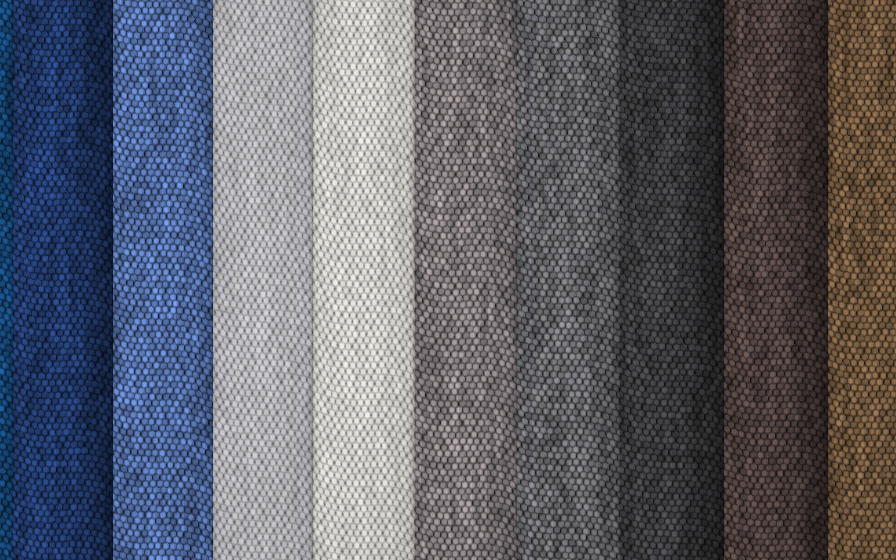
Reproduce this texture procedurally as a WebGL 1 fragment shader.

```glsl
precision highp float;
// A row of nine folded fabric swatches with a sliver of a tenth at the left.
// Each fold is woven from cellular, brick-staggered yarn bumps with cool warp
// threads showing between them, then shaded as a rounded roll with dark seams.
uniform vec2 u_resolution;

const float PI = 3.14159265;
const float FIRST_SEAM = 0.0143;    // in canvas widths
const float STRIP_PITCH = 0.1137;   // in canvas widths
const float SEAM_BOW = 0.0065;      // uneven spacing of the seams
const float YARNS_PER_STRIP = 14.0;
const float YARN_ROWS = 90.0;       // down the canvas
const float RELIEF_DARK = 0.80;     // weave contrast on dark cloth
const float RELIEF_PALE = 0.30;     // weave contrast on pale cloth
const float MEAN_BUMP = 0.63;
const float PINHOLE = 0.26;         // darkness of the dots between bumps
const float YARN_VARIATION = 0.34;
const float STREAK_AMOUNT = 0.07;
const float WARP_SHOW = 0.75;
const vec3 COOL_WARP = vec3(0.05, 0.07, 0.11);

float hash(vec2 p) {
  vec3 q = fract(vec3(p.xyx) * 0.1031);
  q += dot(q, q.yzx + 33.33);
  return fract((q.x + q.y) * q.z);
}

// Strip colour, with the depth of its right hand shadow in alpha.
vec4 swatch(float i) {
  if (i < -0.5) return vec4(0.08, 0.27, 0.46, 0.15);   // bright blue
  if (i < 0.5) return vec4(0.115, 0.200, 0.375, 0.36); // navy
  if (i < 1.5) return vec4(0.285, 0.380, 0.575, 0.10); // denim
  if (i < 2.5) return vec4(0.675, 0.675, 0.69, 0.04);  // silver
  if (i < 3.5) return vec4(0.775, 0.77, 0.75, 0.06);   // ivory
  if (i < 4.5) return vec4(0.455, 0.425, 0.43, 0.12);  // taupe
  if (i < 5.5) return vec4(0.355, 0.355, 0.365, 0.16); // grey
  if (i < 6.5) return vec4(0.210, 0.207, 0.212, 0.42); // charcoal
  if (i < 7.5) return vec4(0.275, 0.225, 0.212, 0.40); // brown
  return vec4(0.385, 0.295, 0.205, 0.16);              // tan
}

// Position counted in strips, with the seams slightly bowed out of step.
float stripPosition(float x) {
  float s = x - FIRST_SEAM;
  float bow = sin(PI * clamp(s / (8.0 * STRIP_PITCH), 0.0, 1.0));
  return (s + SEAM_BOW * bow) / STRIP_PITCH;
}

// Nearest brick-staggered bump: offset from its centre in xy, its cell in zw.
vec4 nearestBump(vec2 p) {
  float nearest = 9.0;
  vec4 found = vec4(0.0);
  for (int j = -1; j <= 1; j++) {
    float row = floor(p.y) + float(j);
    float x = p.x + 0.5 * mod(row, 2.0);
    vec2 cell = vec2(floor(x), row);
    vec2 jitter = 0.16 * (vec2(hash(cell + 3.0), hash(cell + 41.0)) - 0.5);
    vec2 f = vec2(x, p.y) - cell - 0.5 - jitter;
    float r = length(f * vec2(1.0, 0.82));
    if (r < nearest) {
      nearest = r;
      found = vec4(f, cell);
    }
  }
  return found;
}

void main() {
  vec2 uv = gl_FragCoord.xy / u_resolution;
  float s = stripPosition(uv.x);
  float strip = floor(s);
  float t = s - strip;
  float pixel = 1.0 / (u_resolution.x * STRIP_PITCH);

  // Cloth colour, blended over about a pixel at each seam
  vec4 cloth = mix(swatch(strip - 1.0), swatch(strip), smoothstep(-pixel, pixel, t));
  float pale = smoothstep(0.35, 0.70, dot(cloth.rgb, vec3(0.3, 0.59, 0.11)));

  // Yarn grid: rows lean at the folds and wander very little
  vec2 yarn = vec2(s * YARNS_PER_STRIP, uv.y * YARN_ROWS);
  float edge = 2.0 * t - 1.0;
  yarn.y += 1.2 * edge * edge * edge + strip * 0.37;
  yarn += 0.09 * vec2(sin(yarn.y * 0.31 + strip), sin(yarn.x * 0.43 + 2.0 * strip));
  vec4 bump = nearestBump(yarn);
  vec2 f = bump.xy;
  vec2 cell = bump.zw;

  // Relief: soft ovals, with pinholes at their left and right ends
  float height = 1.0 - smoothstep(0.18, 0.62, length(f * vec2(1.0, 0.82)));
  float hole = 1.0 - smoothstep(0.05, 0.30, length(vec2(0.5 - abs(f.x), 0.8 * f.y)));
  float relief = 1.0 + mix(RELIEF_DARK, RELIEF_PALE, pale) * (height - MEAN_BUMP);
  relief -= PINHOLE * hole;

  // Melange: uneven yarns, faint vertical streaks and wide slubs
  float dark = 1.0 - 0.75 * pale;
  float columnPhase = 2.0 * PI * hash(vec2(floor(yarn.x), 5.0));
  float streak = sin(uv.y * 11.0 + columnPhase) + 0.6 * sin(uv.y * 27.0 + columnPhase * 3.0);
  float slub = 0.03 * sin(s * 9.0 + 2.0 * sin(uv.y * 5.0 + s));
  float variation = dark * (YARN_VARIATION * (hash(cell) - 0.5) + STREAK_AMOUNT * streak + slub);
  vec3 color = cloth.rgb * relief * (1.0 + variation);

  // Cool slanted warp showing beside some bumps
  float warp = smoothstep(0.16, 0.40, f.x + 0.35 * f.y) * hash(cell + 71.0);
  color = mix(color, cloth.rgb * 1.12 + COOL_WARP, WARP_SHOW * warp * (1.0 - pale));

  // Rounded fold: lit at the left, shaded to the right, creased at the seam
  float roll = 1.0 + 0.04 * sin(PI * t) - cloth.a * smoothstep(0.45, 1.0, t);
  float crease = 0.26 * exp(-(1.0 - t) / 0.022) + 0.12 * exp(-t / 0.03);
  color *= roll * (1.0 - crease) * (0.98 + 0.03 * sin(PI * uv.y));

  gl_FragColor = vec4(clamp(color, 0.0, 1.0), 1.0);
}
```
